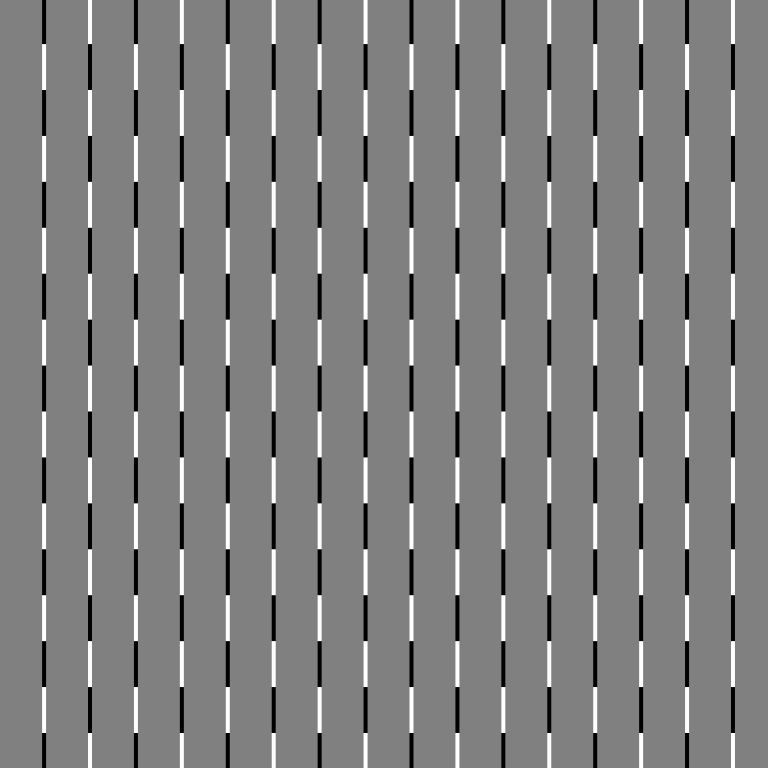
Give the GLSL for this pattern, as a Shadertoy shader.

```glsl
// Box-filtered coverage of a signed distance, positive inside
float coverage(float dist, float pixel) {
    return clamp(dist / pixel + 0.5, 0.0, 1.0);
}

void mainImage(out vec4 fragColor, in vec2 fragCoord) {
    vec2 uv = fragCoord / iResolution.xy;

    // Grid cells counted from the upper left, one dash per cell
    vec2 grid = (vec2(uv.x, 1.0 - uv.y) - 0.0574) / 0.0598;
    vec2 pixel = 1.0 / (0.0598 * iResolution.xy);

    // Sixteen thin vertical lines
    float column = clamp(round(grid.x), 0.0, 15.0);
    float line = coverage(0.0435 - abs(grid.x - column), pixel.x);

    // Dashes alternate white and black, shifted by one cell in each column
    float dashDist = 0.5 - abs(mod(grid.y + column + 0.5, 2.0) - 1.0);
    float dashShade = coverage(dashDist, pixel.y);

    fragColor = vec4(vec3(mix(0.5, dashShade, line)), 1.0);
}
```
